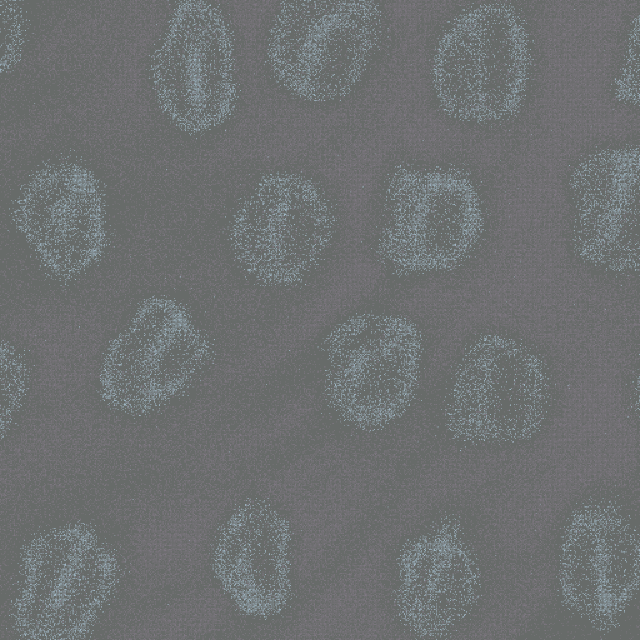
Reproduce this pattern procedurally as a Shadertoy shader.

```glsl
const float GRAINS = 512.0;      // grains along the canvas height
const float BLOBS_PER_UNIT = 3.75;

const vec3 SLATE = vec3(0.405, 0.418, 0.410);
const vec3 MAUVE = vec3(0.505, 0.472, 0.520);
const vec3 ICE   = vec3(0.630, 0.725, 0.780);

float hash(vec2 p) {
    vec3 q = fract(p.xyx * 0.1031);
    q += dot(q, q.yzx + 33.33);
    return fract((q.x + q.y) * q.z);
}

vec2 hash2(vec2 p) {
    return vec2(hash(p + 17.3), hash(p + 71.9));
}

float noise(vec2 p) {
    vec2 i = floor(p), f = fract(p);
    f = f * f * (3.0 - 2.0 * f);
    return mix(mix(hash(i), hash(i + vec2(1, 0)), f.x),
               mix(hash(i + vec2(0, 1)), hash(i + vec2(1, 1)), f.x), f.y);
}

vec2 rotate(vec2 p, float angle) {
    float c = cos(angle), s = sin(angle);
    return vec2(c * p.x + s * p.y, c * p.y - s * p.x);
}

float bell(float x, float width) {
    return exp(-x * x / (width * width));
}

// Curved, brushed streaks rising to the right
float streakDensity(vec2 p) {
    vec2 flow = rotate(p, 0.55);
    flow.y += 0.16 * noise(p * 2.3 + 4.0);
    float broad = noise(p * 3.2 + 9.0);
    float streak = noise(flow * vec2(4.0, 20.0));
    float fine = noise(flow * vec2(9.0, 48.0) + 31.0);
    float tone = 0.45 * broad + 0.37 * streak + 0.18 * fine;
    return 0.10 + 0.80 * smoothstep(0.18, 0.84, tone);
}

// One oval with a rim and a central ridge: x = grain density, y = cover
vec2 ovalDensity(vec2 p, vec2 seed) {
    vec2 size = vec2(0.072, 0.094) + vec2(0.024, 0.020) * (hash2(seed + 5.0) - 0.5);
    vec2 local = rotate(p, -0.75 * hash(seed + 40.0) + 0.12);
    vec2 q = local / size;
    float r = length(q) + 0.45 * (noise(p * 17.0 + seed * 7.0) - 0.5);

    float rim = bell(r - 0.82, 0.20);
    float ridge = bell(q.x + 0.5 * (noise(vec2(q.y * 1.5, seed.x * 9.0)) - 0.5), 0.24)
                * smoothstep(1.0, 0.4, abs(q.y));
    float patches = noise(local * vec2(42.0, 17.0) + seed * 13.0);
    float density = (0.12 + 0.42 * rim + 0.50 * ridge) * (0.35 + 1.15 * patches);
    return vec2(density * smoothstep(1.18, 0.78, r), smoothstep(1.45, 0.90, r));
}

// Ovals scattered on a staggered, jittered grid
vec2 ovalField(vec2 p) {
    vec2 field = vec2(0.0);
    float row = floor(p.y * BLOBS_PER_UNIT);
    for (int j = -1; j <= 1; j++) {
        float y = row + float(j);
        float stagger = 0.5 * mod(y, 2.0);
        float column = floor(p.x * BLOBS_PER_UNIT - stagger);
        for (int i = -1; i <= 1; i++) {
            vec2 cell = vec2(column + float(i), y);
            vec2 jitter = 0.34 * (hash2(cell + 23.0) - 0.5);
            vec2 centre = (cell + vec2(stagger + 0.5, 0.5) + jitter) / BLOBS_PER_UNIT;
            field = max(field, ovalDensity(p - centre, cell + 11.0));
        }
    }
    return field;
}

// Strength of a grain: zero if absent, mostly faint if present
float grain(vec2 cell, float density) {
    float level = hash(cell + 301.0);
    return step(hash(cell), density) * mix(0.36, 1.0, level * level);
}

void mainImage(out vec4 fragColor, in vec2 fragCoord) {
    vec2 grid = fragCoord / iResolution.y * GRAINS;
    vec2 cell = floor(grid);
    vec2 p = (cell + 0.5) / GRAINS;

    vec2 ovals = ovalField(p);
    float mauve = streakDensity(p) * (1.0 - 0.80 * ovals.y);

    // Soft square edge, one pixel wide
    vec2 d = abs(fract(grid) - 0.5);
    float pixel = GRAINS / iResolution.y;
    float edge = clamp((0.5 - max(d.x, d.y)) / pixel + 0.5, 0.0, 1.0);

    vec3 colour = mix(SLATE, MAUVE, edge * grain(cell + 7.0, mauve));
    colour = mix(colour, ICE, edge * grain(cell + 1009.0, ovals.x));
    fragColor = vec4(colour, 1.0);
}
```
